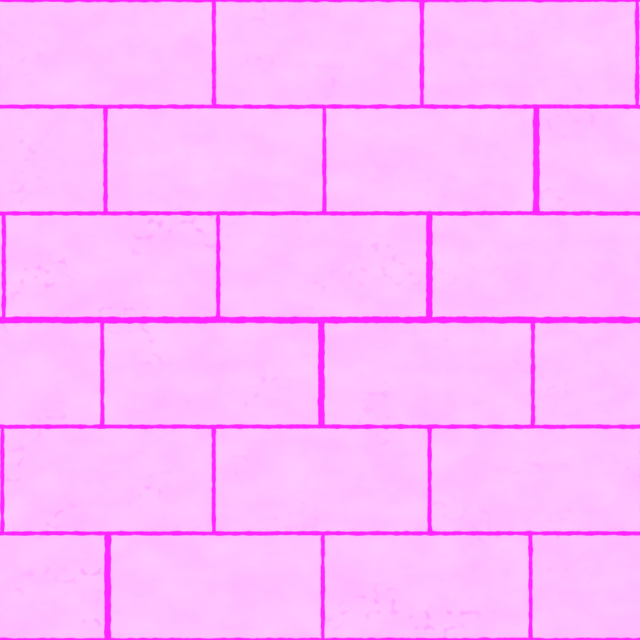
A WebGL 1 fragment shader for this texture:

```glsl
precision highp float;
uniform vec2 u_resolution;

float hash(vec2 p) {
  return fract(sin(dot(p, vec2(127.1, 311.7))) * 4375.85);
}

// Gradient noise that wraps after "period" cells
float corner(vec2 cell, vec2 offset, vec2 period) {
  float angle = 6.2832 * hash(mod(cell, period) + 0.37);
  return dot(vec2(cos(angle), sin(angle)), offset);
}

float gradientNoise(vec2 uv, vec2 period) {
  vec2 p = uv * period;
  vec2 i = floor(p), f = p - i;
  vec2 s = f * f * f * (f * (f * 6.0 - 15.0) + 10.0);
  vec2 e = vec2(1.0, 0.0);
  float low = mix(corner(i, f, period), corner(i + e, f - e, period), s.x);
  float high = mix(corner(i + e.yx, f - e.yx, period), corner(i + 1.0, f - 1.0, period), s.x);
  return mix(low, high, s.y);
}

float fbm(vec2 uv, vec2 period) {
  float sum = 0.0, amplitude = 1.0;
  for (int i = 0; i < 4; i++) {
    sum += amplitude * gradientNoise(uv, period);
    period *= 2.0;
    amplitude *= 0.55;
  }
  return sum;
}

void main() {
  vec2 uv = gl_FragCoord.xy / u_resolution;

  // Six courses; alternate ones shift by half a block
  float row = floor(uv.y * 6.0);
  float evenRow = 1.0 - mod(row, 2.0);
  float bed = floor(uv.y * 6.0 + 0.5);
  float bedDistance = abs(uv.y - bed / 6.0);
  float bedHalf = bed == 3.0 ? 0.0034 : 0.0015;

  // Three upright joints per course, each a little displaced
  float along = uv.x * 3.0 - 0.5 * evenRow;
  float nearest = floor(along + 0.5);
  float joint = mod(nearest, 3.0);
  float side = along - nearest - 0.046 * (hash(vec2(joint, row) + 3.1) - 0.5);
  float jointDistance = abs(side) / 3.0;

  // Wide joints step up diagonally
  bool wide = abs(2.0 * joint + evenRow - row - 1.0) < 0.5 && mod(row, 4.0) != 1.0;
  float jointHalf = wide ? 0.0034 : 0.0015;

  // Depth into the block, with rounded corners and a rough edge
  vec2 inset = vec2(jointDistance - jointHalf, bedDistance - bedHalf);
  inset += 0.0015 * gradientNoise(uv, vec2(60.0)) + 0.0008 * gradientNoise(uv, vec2(130.0));
  vec2 q = 0.003 - inset;
  float depth = 0.003 - length(max(q, 0.0)) - min(max(q.x, q.y), 0.0);

  // Cloudy face, with specks whose strength differs per block
  float block = mod(nearest - step(side, 0.0), 3.0);
  float wear = hash(vec2(block, row) + 8.6);
  float clouds = fbm(uv, vec2(14.0, 18.0));
  float patches = smoothstep(0.05, 0.4, gradientNoise(uv, vec2(11.0, 13.0)));
  float specks = smoothstep(0.12, 0.5, gradientNoise(uv, vec2(74.0, 82.0)));
  float face = 0.756 + 0.038 * clouds + 0.008 * (0.5 - wear);
  face -= 0.1 * wear * patches * specks;
  face -= 0.05 * exp(-max(depth, 0.0) / 0.0025);

  // Blend the joints into the faces
  float soft = max(0.003, 1.2 / u_resolution.y);
  float green = mix(0.15, face, smoothstep(0.0, soft, depth));
  gl_FragColor = vec4(1.0, green, 1.0, 1.0);
}
```
